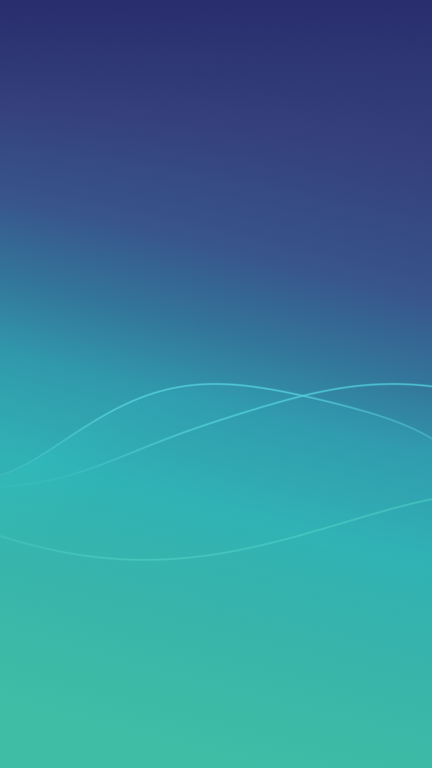
Give the GLSL for this background, as a Shadertoy shader.

```glsl
// Sky-to-sea gradient; t runs from the top (0) to the bottom (1)
vec3 backdrop(float t) {
    vec4 stops[8] = vec4[8](
        vec4(0.16, 0.18, 0.43, 0.00), vec4(0.205, 0.25, 0.485, 0.16),
        vec4(0.22, 0.335, 0.545, 0.32), vec4(0.20, 0.46, 0.605, 0.43),
        vec4(0.19, 0.60, 0.675, 0.53), vec4(0.19, 0.695, 0.705, 0.66),
        vec4(0.22, 0.705, 0.665, 0.81), vec4(0.25, 0.745, 0.645, 1.00));
    vec3 color = stops[0].rgb;
    for (int i = 1; i < 8; i++) {
        float k = clamp((t - stops[i - 1].w) / (stops[i].w - stops[i - 1].w), 0.0, 1.0);
        color = mix(color, stops[i].rgb, k);
    }
    return color;
}

// Heights of the three waves across the canvas
float humpWave(float x) {
    float u = x - 0.498, s = u * u;
    return 0.5 - s * (0.515 - 0.54 * s) + s * u * (0.67 - 1.9 * s);
}

float risingWave(float x) {
    float bulge = (x - 0.37) / 0.2;
    return 0.433 + 0.067 * cos(3.14159 * (x - 0.91) / 0.93) + 0.009 * exp(-bulge * bulge);
}

float lowWave(float x) {
    float v = x - 0.335;
    return 0.271 + v * v * (0.285 - 0.04 * v - 0.18 * v * v);
}

// Thin antialiased stroke, kept even in width on slopes
float stroke(float y, float height) {
    float slope = dFdx(height) * iResolution.y;
    float d = abs(y - height) / sqrt(1.0 + slope * slope);
    return 1.0 - smoothstep(0.0, 0.001 + 1.0 / iResolution.y, d);
}

void mainImage(out vec4 fragColor, in vec2 fragCoord) {
    vec2 uv = fragCoord / iResolution.xy;
    float depth = 1.0 - uv.y;

    // The gradient leans down to the right, less so near the top
    float tilt = 0.14 * smoothstep(0.0, 0.35, depth);
    vec3 color = backdrop(depth + tilt * (0.5 - uv.x));

    // Faint light just beneath the hump
    float hump = humpWave(uv.x);
    float below = hump - uv.y;
    color += vec3(0.0, 0.025, 0.02) * smoothstep(0.0, 0.004, below) * exp(-12.0 * max(below, 0.0));

    // Wave strokes, fading toward their ends
    float humpFade = mix(0.3, 0.85, smoothstep(0.0, 0.3, uv.x)) * (1.0 - 0.4 * smoothstep(0.6, 1.0, uv.x));
    float risingFade = mix(0.12, 0.8, smoothstep(0.05, 0.5, uv.x));
    float lowFade = mix(0.35, 0.55, smoothstep(0.0, 0.3, uv.x));
    vec3 cyan = vec3(0.33, 0.82, 0.86);
    color = mix(color, cyan, humpFade * stroke(uv.y, hump));
    color = mix(color, cyan, risingFade * stroke(uv.y, risingWave(uv.x)));
    color = mix(color, vec3(0.32, 0.84, 0.79), lowFade * stroke(uv.y, lowWave(uv.x)));

    // Fine grain against banding
    float grain = fract(sin(dot(fragCoord, vec2(12.9898, 78.233))) * 43758.5453);
    fragColor = vec4(color + (grain - 0.5) / 255.0, 1.0);
}
```
